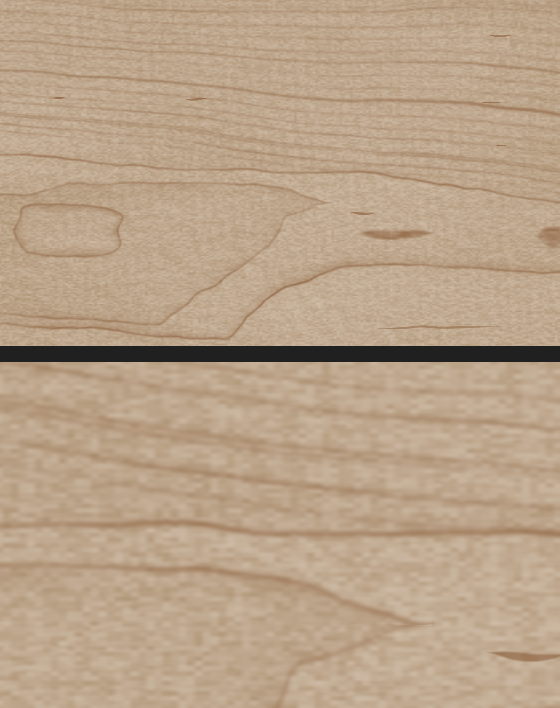
Top, the full canvas; bottom, a detail of the centre.
This texture is drawn by a WebGL 1 fragment shader. Its source:

```glsl
precision highp float;
// Pale maple board: fine sloping grain above, broad looping figure and small flecks below.
uniform vec2 u_resolution;

const vec3 PALE = vec3(0.80, 0.725, 0.64);
const vec3 TAN = vec3(0.69, 0.585, 0.465);
const vec3 BROWN = vec3(0.54, 0.36, 0.22);
const float LINE_WIDTH = 0.0036;
const float HALO_WIDTH = 0.016;
const float GRAIN_CONTRAST = 0.6;
const float TONE_CONTRAST = 0.4;
const vec4 CORE_INK = vec4(0.40, 0.32, 0.46, 0.28);
const vec4 HALO_INK = vec4(0.10, 0.20, 0.26, 0.30);
const vec2 FLECK_CELL = vec2(0.40, 0.16);
const float FLECK_CHANCE = 0.22;

float hash(vec2 p) {
  return fract(sin(dot(p, vec2(127.1, 311.7))) * 43758.5453);
}

float noise(vec2 p) {
  vec2 i = floor(p), f = fract(p);
  f = f * f * (3.0 - 2.0 * f);
  return mix(mix(hash(i), hash(i + vec2(1.0, 0.0)), f.x),
             mix(hash(i + vec2(0.0, 1.0)), hash(i + vec2(1.0, 1.0)), f.x), f.y);
}

float fbm(vec2 p) {
  float sum = 0.0, amp = 0.5;
  for (int i = 0; i < 4; i++) {
    sum += amp * noise(p);
    p = p * 2.03 + 17.3;
    amp *= 0.5;
  }
  return sum / 0.9375;
}

// Signed fields of the bold figure: long line, tongue, ledge, island
vec4 figure(vec2 p) {
  p.x += 0.035 * (noise(p * vec2(5.0, 24.0)) - 0.5);
  p.y += 0.016 * (noise(p * vec2(7.0, 9.0) + 4.0) - 0.5)
       + 0.005 * (noise(p * vec2(26.0, 40.0)) - 0.5);
  float x = p.x;
  float longLine = 0.55 - 0.045 * smoothstep(0.0, 0.6, x) - 0.095 * smoothstep(1.0, 1.7, x);
  float beyondTip = 0.8 * max(x - 0.97, 0.0);
  float upper = 0.433 + 0.04 * smoothstep(0.06, 0.2, x) - 0.012 * smoothstep(0.3, 0.7, x)
              - 0.045 * smoothstep(0.8, 0.98, x) - beyondTip;
  float lower = 0.085 - 0.025 * smoothstep(0.1, 0.44, x) + 0.1 * smoothstep(0.46, 0.58, x)
              + 0.15 * smoothstep(0.56, 0.82, x) + 0.07 * smoothstep(0.76, 0.83, x)
              + 0.04 * smoothstep(0.8, 0.98, x) + beyondTip;
  float ledge = 0.055 - 0.035 * smoothstep(0.1, 0.62, x) + 0.06 * smoothstep(0.64, 0.73, x)
              + 0.1 * smoothstep(0.70, 0.82, x) + 0.055 * smoothstep(0.8, 1.05, x)
              - 0.025 * smoothstep(1.05, 1.6, x);
  vec2 q = (p - vec2(0.195, 0.338)) / vec2(0.15, 0.075);
  q *= q;
  float island = 0.075 * (1.0 - sqrt(sqrt(dot(q, q))));
  return vec4(p.y - longLine, min(upper - p.y, p.y - lower), p.y - ledge, island);
}

// Faint sloping growth lines that fan out to the left
float growthLines(vec2 p) {
  float v = p.y + p.x * (0.02 + 0.16 * (0.95 - p.y));
  v += 0.035 * (noise(p * vec2(2.2, 3.0)) - 0.5) + 0.006 * (noise(p * vec2(9.0, 14.0)) - 0.5);
  float ink = 0.0;
  for (int i = 0; i < 2; i++) {
    float layer = float(i);
    float freq = mix(34.0, 8.5, layer);
    float id = floor(v * freq);
    float d = (fract(v * freq) - 0.3 - 0.4 * hash(vec2(id, layer))) / freq;
    float strength = mix(0.28, 0.32, layer) * (0.35 + 0.65 * hash(vec2(id, layer + 7.0)));
    strength *= 0.3 + 0.9 * noise(vec2(p.x * 4.0, id + 0.5));
    float r = d / (LINE_WIDTH * 0.85);
    ink += strength * (exp(-r * r) + 0.25 * exp(-abs(d) / 0.008));
  }
  return ink * smoothstep(0.54, 0.64, v);
}

float spindle(vec2 p, vec2 center, vec2 size) {
  vec2 q = (p - center) / size;
  return 1.0 - smoothstep(0.45, 1.0, abs(q.y) + q.x * q.x);
}

// Short scattered dashes and the larger mottled eyes
float flecks(vec2 p) {
  vec2 id = floor(p / FLECK_CELL);
  vec2 center = (id + 0.35 + 0.3 * vec2(hash(id + 3.0), hash(id + 8.0))) * FLECK_CELL;
  float size = 0.5 + hash(id + 5.0);
  vec2 w = p + 0.008 * (noise(p * vec2(18.0, 60.0)) - 0.5);
  float ink = 0.6 * step(hash(id + 1.0), FLECK_CHANCE)
            * spindle(w, center, size * vec2(0.034, 0.0042));
  float mottle = 0.15 + 0.6 * noise(p * vec2(30.0, 110.0));
  ink += mottle * spindle(w, vec2(1.14, 0.323), vec2(0.125, 0.021));
  ink += mottle * spindle(w, vec2(1.60, 0.315), vec2(0.06, 0.042));
  return ink + 0.5 * spindle(w, vec2(1.27, 0.053), vec2(0.21, 0.0045));
}

void main() {
  vec2 p = gl_FragCoord.xy / u_resolution.y;

  // Distances to the bold contours, from the field and its slope
  const float STEP = 0.002;
  vec4 f = figure(p);
  vec4 fx = (figure(p + vec2(STEP, 0.0)) - f) / STEP;
  vec4 fy = (figure(p + vec2(0.0, STEP)) - f) / STEP;
  vec4 d = f / sqrt(max(fx * fx + fy * fy, vec4(0.2)));
  vec4 r = d / LINE_WIDTH;
  vec4 halo = smoothstep(-LINE_WIDTH, LINE_WIDTH, d) * exp(-max(d, 0.0) / HALO_WIDTH);
  float ink = dot(exp(-r * r), CORE_INK) * (0.55 + 0.8 * noise(p * vec2(7.0, 11.0)));
  ink += dot(halo, HALO_INK) * (0.3 + 1.2 * noise(p * vec2(12.0, 30.0)));
  ink += growthLines(p) + flecks(p);

  // Broad tone, streaks and fine pores
  float tone = 0.46 + TONE_CONTRAST * (fbm(p * vec2(1.6, 5.0) + 2.0) - 0.5);
  tone += 0.22 * (fbm(p * vec2(5.0, 70.0)) - 0.5);
  tone += 0.12 * smoothstep(0.86, 1.0, p.y) + 0.08 * smoothstep(1.1, 1.62, p.x);
  tone += 0.08 * smoothstep(0.0, 0.03, d.y) - 0.14 * smoothstep(0.0, 0.02, d.w);
  tone -= 0.12 * (1.0 - smoothstep(-0.03, 0.0, d.z)) * smoothstep(0.7, 0.9, p.x);
  tone += GRAIN_CONTRAST * (noise(p * vec2(130.0, 210.0)) - 0.5);
  tone += 0.3 * (noise(p * vec2(60.0, 260.0) + 31.0) - 0.5);

  vec3 color = mix(PALE, TAN, tone);
  gl_FragColor = vec4(mix(color, BROWN, clamp(ink, 0.0, 0.75)), 1.0);
}
```
